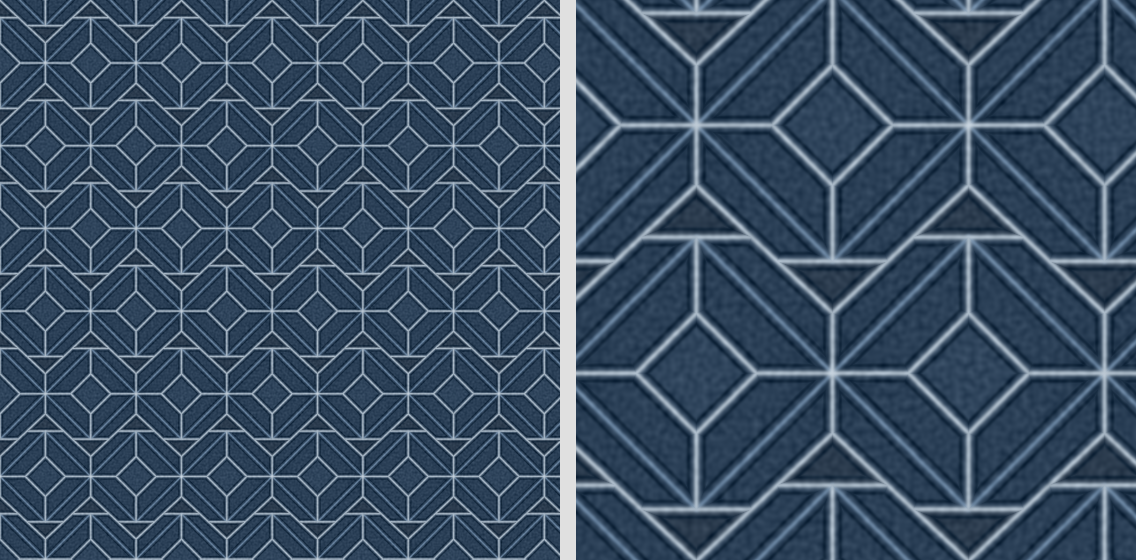
Left: the whole. Right: its middle third, enlarged.
Reproduce this pattern procedurally as a Shadertoy shader.

```glsl
// Navy lattice of eight-ray stars and nested diamonds, in rows staggered by half a step.
// Each point is folded into a quarter cell, where distances to a few segments give
// thin pale lines with dark edges; fine gradient noise adds a woven grain.

const float STEP_X = 0.1620;              // star to star along a row
const float ROW_H = 0.14766;              // row to row
const float ROW_Y = 0.4445;               // height of one row of stars
const float HALF_X = 0.5 * STEP_X;        // star to diamond centre
const float INNER = 0.0358;               // half diagonal of the small diamond
const float ZIG_SLOPE = (ROW_H - 2.0 * INNER) / HALF_X;

const vec3 PANEL = vec3(0.168, 0.250, 0.340);
const vec3 DIAMOND = vec3(0.184, 0.268, 0.360);
const vec3 WEDGE = vec3(0.172, 0.236, 0.308);
const vec3 EDGE_DARK = vec3(0.045, 0.125, 0.205);
const vec3 LINE_PALE = vec3(0.665, 0.725, 0.780);
const vec3 LINE_BLUE = vec3(0.410, 0.515, 0.625);
const vec3 NODE_LIGHT = vec3(0.800, 0.845, 0.885);

vec2 hashGradient(vec2 cell) {
    vec2 k = vec2(dot(cell, vec2(127.1, 311.7)), dot(cell, vec2(269.5, 183.3)));
    return 2.0 * fract(sin(k) * 43758.5) - 1.0;
}

float gradientNoise(vec2 p) {
    vec2 i = floor(p), f = fract(p);
    vec2 u = f * f * f * (f * (f * 6.0 - 15.0) + 10.0);
    vec2 e = vec2(0.0, 1.0);
    float low = mix(dot(hashGradient(i), f),
                    dot(hashGradient(i + e.yx), f - e.yx), u.x);
    float high = mix(dot(hashGradient(i + e.xy), f - e.xy),
                     dot(hashGradient(i + e.yy), f - e.yy), u.x);
    return mix(low, high, u.y);
}

float segment(vec2 p, vec2 a, vec2 b) {
    vec2 ab = b - a;
    return length(p - a - ab * clamp(dot(p - a, ab) / dot(ab, ab), 0.0, 1.0));
}

// Soft ridge: one at the centre, falling off over the given width.
float ridge(float d, float width) {
    return exp(-d * d / (width * width));
}

// Quarter cell with the star at the origin: x = pale lines, y = blue diagonals.
vec2 motifDistance(vec2 q) {
    vec2 star = vec2(0.0);
    vec2 starTip = vec2(0.0, INNER);
    vec2 diamondSide = vec2(HALF_X - INNER, 0.0);
    vec2 diamondTop = vec2(HALF_X, INNER);
    vec2 apex = vec2(HALF_X);
    vec2 capEnd = vec2((HALF_X - INNER) / ZIG_SLOPE, HALF_X);

    float d = segment(q, star, diamondSide);
    d = min(d, segment(q, star, starTip));
    d = min(d, segment(q, diamondSide, diamondTop));
    d = min(d, segment(q, diamondTop, apex));
    d = min(d, segment(q, capEnd, apex));
    d = min(d, segment(q, starTip, vec2(HALF_X, ROW_H - INNER)));
    return vec2(d, segment(q, star, apex));
}

// Small triangle between a star tip and the cap of the next row.
float wedgeMask(vec2 q, float soft) {
    float inside = min(q.y - INNER - ZIG_SLOPE * q.x, ROW_H - HALF_X - q.y);
    return smoothstep(-soft, soft, inside);
}

float diamondMask(vec2 q, float soft) {
    return smoothstep(-soft, soft, INNER - abs(HALF_X - q.x) - q.y);
}

// Mirrors a point into the quarter cell of its nearest row.
vec2 foldToCell(vec2 p) {
    float row = round((p.y - ROW_Y) / ROW_H);
    float x = p.x - HALF_X * mod(row, 2.0);
    return abs(vec2(x - STEP_X * round(x / STEP_X), p.y - ROW_Y - row * ROW_H));
}

void mainImage(out vec4 fragColor, in vec2 fragCoord) {
    vec2 p = fragCoord / iResolution.y;
    float pixel = 1.0 / iResolution.y;

    // This row and the neighbour that overlaps it
    vec2 q = foldToCell(p);
    vec2 other = vec2(HALF_X, ROW_H) - q;
    vec2 d = min(motifDistance(q), motifDistance(other));

    // Panels, diamonds and greyer wedges
    float wedge = max(wedgeMask(q, pixel), wedgeMask(other, pixel));
    vec3 color = mix(PANEL, WEDGE, wedge);
    color = mix(color, DIAMOND, diamondMask(q, pixel));

    // Dark edges beside the lines and in the gaps between star rays
    float edge = 0.78 * ridge(min(d.x, d.y) - 0.0047, 0.0013);
    float gap = 0.65 * ridge(length(q), 0.019);
    color = mix(color, EDGE_DARK, max(edge, gap));

    // Lines, blue diagonals below the pale frame
    float lineWidth = sqrt(0.0018 * 0.0018 + 0.15 * pixel * pixel);
    color = mix(color, LINE_BLUE, 0.95 * ridge(d.y, 0.9 * lineWidth));
    color = mix(color, LINE_PALE, 0.97 * ridge(d.x, lineWidth));

    // Bright star centres
    color = mix(color, NODE_LIGHT, 0.75 * ridge(length(q), 0.0026));

    // Fine woven grain over everything
    color += 0.09 * gradientNoise(p * 225.0 + 0.37);

    fragColor = vec4(clamp(color, 0.0, 1.0), 1.0);
}
```
